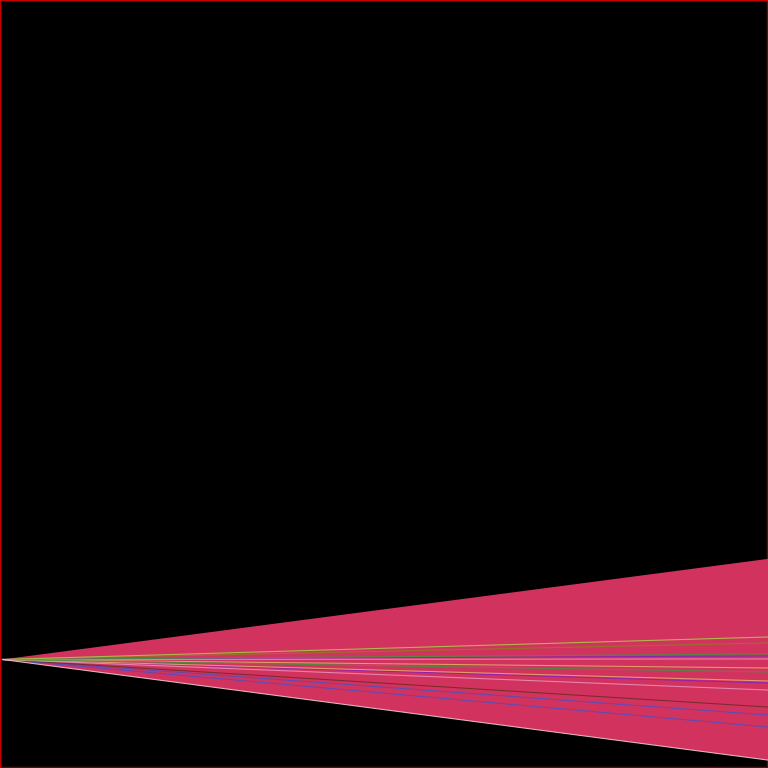
Write a Shadertoy shader that draws this background.

```glsl
// A crimson fan opens from the left edge across black, crossed by thin coloured rays.
// The fan is an angular wedge; every ray is a line through its apex, given by slope.
// A fine red frame lies beneath, brighter along the left and top sides.

const vec2  APEX = vec2(0.003, 0.1413);
const float FAN_SLOPE = 0.1314;
const float RAY_WIDTH = 0.0014;
const float RAY_OPACITY = 0.85;
const float FRAME_WIDTH = 0.0017;

const vec3 BACKGROUND   = vec3(0.0);
const vec3 CRIMSON      = vec3(0.82, 0.20, 0.37);
const vec3 FRAME_BRIGHT = vec3(0.78, 0.0, 0.0);
const vec3 FRAME_DIM    = vec3(0.36, 0.05, 0.04);

// Ray colours
const vec3 BLUE   = vec3(0.30, 0.30, 0.75);
const vec3 VIOLET = vec3(0.52, 0.12, 0.72);
const vec3 BROWN  = vec3(0.42, 0.16, 0.14);
const vec3 OLIVE  = vec3(0.57, 0.48, 0.12);
const vec3 GREEN  = vec3(0.25, 0.58, 0.25);
const vec3 LIME   = vec3(0.66, 0.82, 0.28);
const vec3 SAND   = vec3(0.90, 0.68, 0.42);
const vec3 ROSE   = vec3(0.92, 0.58, 0.75);
const vec3 PALE   = vec3(0.96, 0.82, 0.84);

// Slopes and colours, in painting order
const int RAY_COUNT = 14;
const float RAY_SLOPE[RAY_COUNT] = float[RAY_COUNT](
    -0.0882, -0.0725, -0.0621, -0.0307, 0.0046, 0.0007, -0.0399,
    -0.0281, -0.0111, 0.0216, -0.0163, 0.0072, 0.0294, -0.1314);
const vec3 RAY_COLOR[RAY_COUNT] = vec3[RAY_COUNT](
    BLUE, BLUE, BROWN, VIOLET, VIOLET, ROSE, ROSE,
    SAND, SAND, OLIVE, GREEN, GREEN, LIME, PALE);

// Smooth coverage of a shape from its signed distance
float coverage(float dist, float pixel) {
    return clamp(0.5 - dist / pixel, 0.0, 1.0);
}

// Distance to a line through the apex, measured across it
float rayOffset(vec2 fromApex, float slope) {
    return (fromApex.y - slope * fromApex.x) * inversesqrt(1.0 + slope * slope);
}

vec3 drawFrame(vec3 color, vec2 p, float pixel) {
    float dimSide = min(1.0 - p.x, p.y);
    float brightSide = min(p.x, 1.0 - p.y);
    color = mix(color, FRAME_DIM, coverage(dimSide - FRAME_WIDTH, pixel));
    return mix(color, FRAME_BRIGHT, coverage(brightSide - FRAME_WIDTH, pixel));
}

vec3 drawFan(vec3 color, vec2 fromApex, float pixel) {
    vec2 folded = vec2(fromApex.x, abs(fromApex.y));
    return mix(color, CRIMSON, coverage(rayOffset(folded, FAN_SLOPE), pixel));
}

vec3 drawRays(vec3 color, vec2 fromApex, float pixel) {
    float ahead = coverage(-fromApex.x, pixel);
    for (int i = 0; i < RAY_COUNT; i++) {
        float dist = abs(rayOffset(fromApex, RAY_SLOPE[i])) - 0.5 * RAY_WIDTH;
        color = mix(color, RAY_COLOR[i], RAY_OPACITY * ahead * coverage(dist, pixel));
    }
    return color;
}

void mainImage(out vec4 fragColor, in vec2 fragCoord) {
    vec2 p = fragCoord / iResolution.xy;
    float pixel = 1.0 / min(iResolution.x, iResolution.y);
    vec2 fromApex = p - APEX;

    vec3 color = drawFrame(BACKGROUND, p, pixel);
    color = drawFan(color, fromApex, pixel);
    color = drawRays(color, fromApex, pixel);
    fragColor = vec4(color, 1.0);
}
```
